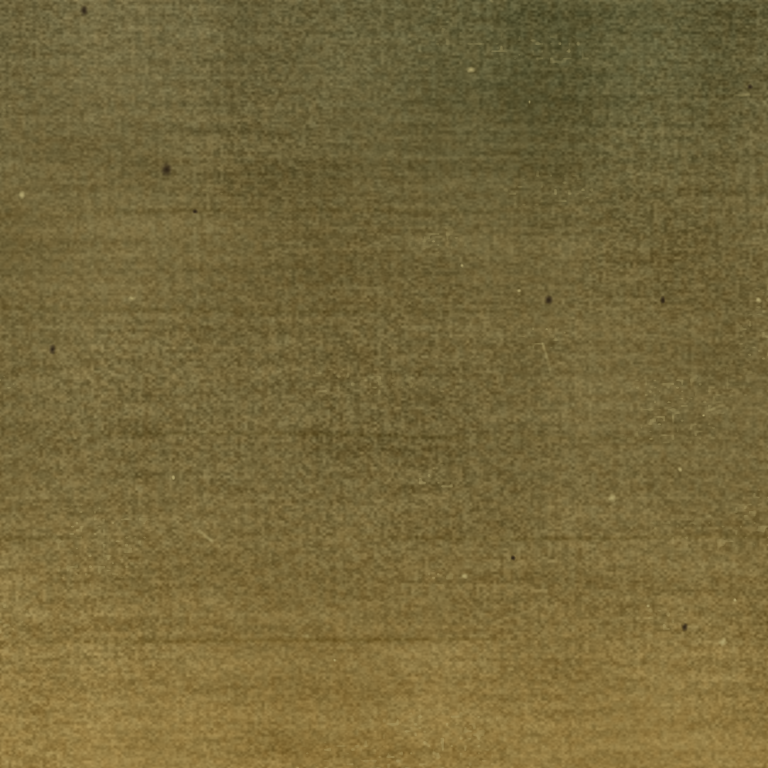
Reproduce this texture procedurally as a Shadertoy shader.

```glsl
// Aged olive and ochre woven silk with fine grain, faint creases and small flecks.

const vec3 TOP_OLIVE = vec3(0.412, 0.374, 0.228);
const vec3 MID_OLIVE = vec3(0.440, 0.386, 0.222);
const vec3 LOW_OCHRE = vec3(0.562, 0.466, 0.246);
const vec3 STAIN_TINT = vec3(0.87, 0.92, 0.91);
const vec3 PALE_FLECK = vec3(0.74, 0.69, 0.47);
const vec3 DARK_FLECK = vec3(0.15, 0.11, 0.07);
const vec2 GRAIN_SCALE = vec2(225.0, 256.0);
const float THREAD_COUNT = 190.0;
const float GRAIN_CONTRAST = 0.150;
const float THREAD_CONTRAST = 0.070;
const float BAND_CONTRAST = 0.040;
const float CLOUD_CONTRAST = 0.070;
const int PALE_COUNT = 16;
const int DARK_COUNT = 9;
const int SCRATCH_COUNT = 6;
const int CREASE_COUNT = 5;

float hash(vec2 p) {
    return fract(sin(dot(p, vec2(127.1, 311.7))) * 43758.5453);
}

float noise(vec2 p) {
    vec2 cell = floor(p);
    vec2 f = fract(p);
    f = f * f * (3.0 - 2.0 * f);
    float low = mix(hash(cell), hash(cell + vec2(1.0, 0.0)), f.x);
    float high = mix(hash(cell + vec2(0.0, 1.0)), hash(cell + 1.0), f.x);
    return mix(low, high, f.y);
}

float clouds(vec2 p) {
    float sum = 0.0;
    float weight = 0.5;
    for (int i = 0; i < 4; i++) {
        sum += weight * noise(p);
        p = p * 2.03 + 17.3;
        weight *= 0.5;
    }
    return sum;
}

float segmentDistance(vec2 p, vec2 a, vec2 b) {
    vec2 ab = b - a;
    return length(p - a - ab * clamp(dot(p - a, ab) / dot(ab, ab), 0.0, 1.0));
}

// Vertical fade from olive to ochre, with a greenish stain near the top.
vec3 baseColour(vec2 uv) {
    float y = uv.y + 0.08 * (clouds(uv * 3.0) - 0.47) + 0.03 * (uv.x - 0.5);
    vec3 colour = mix(LOW_OCHRE, MID_OLIVE, smoothstep(-0.06, 0.48, y));
    colour = mix(colour, TOP_OLIVE, smoothstep(0.60, 1.0, y));
    vec2 fromStain = (uv - vec2(0.75, 0.96)) * vec2(3.2, 5.0);
    return colour * mix(vec3(1.0), STAIN_TINT, exp(-dot(fromStain, fromStain)));
}

// Brightness offset of threads, grain and broad wear.
float weave(vec2 uv) {
    float grain = noise(uv * GRAIN_SCALE) - 0.5;
    float fine = noise(uv * GRAIN_SCALE * 1.4 + 31.0) - 0.5;
    float threads = noise(uv * vec2(11.0, THREAD_COUNT)) - 0.5;
    float rows = noise(uv * vec2(3.0, 60.0) + 7.0) - 0.5;
    float bands = noise(uv * vec2(16.0, 2.0) + 53.0) - 0.5;
    float wear = clouds(uv * vec2(7.0, 9.0) + 71.0) - 0.47;
    float leftLight = 0.022 * (1.0 - smoothstep(0.0, 0.4, uv.x));
    float grainAmount = GRAIN_CONTRAST * (0.75 + 0.5 * noise(uv * 6.0 + 15.0));
    return grainAmount * (0.75 * grain + 0.45 * fine)
         + THREAD_CONTRAST * (0.7 * threads + 0.4 * rows)
         + BAND_CONTRAST * bands + CLOUD_CONTRAST * wear + leftLight;
}

// Coverage of one small uneven fleck.
float fleck(vec2 uv, float id, float size) {
    vec2 centre = vec2(hash(vec2(id, 1.7)), hash(vec2(id, 5.3)));
    vec2 stretch = 0.75 + 0.6 * vec2(hash(vec2(id, 8.1)), hash(vec2(id, 9.4)));
    float radius = size * (0.6 + 0.7 * hash(vec2(id, 3.9)));
    float d = length((uv - centre) * stretch) + 0.0015 * (noise(uv * 300.0) - 0.5);
    return 1.0 - smoothstep(0.0, radius * 1.5, d);
}

void mainImage(out vec4 fragColor, in vec2 fragCoord) {
    vec2 uv = fragCoord / iResolution.xy;
    vec3 colour = baseColour(uv);
    colour += weave(uv) * vec3(1.0, 0.97, 0.82);
    colour += 0.022 * (noise(uv * 110.0 + 90.0) - 0.5) * vec3(0.6, -0.3, -0.8);

    // Long soft horizontal creases that fade in and out
    for (int i = 0; i < CREASE_COUNT; i++) {
        float id = float(i);
        float height = 0.15 + 0.14 * id + 0.03 * hash(vec2(id, 21.0));
        float d = uv.y - height - 0.012 * (noise(vec2(uv.x * 3.0, id * 9.0)) - 0.5);
        float fade = smoothstep(0.05, 0.9, noise(vec2(uv.x * 4.0, id * 13.0 + 4.0)));
        float depth = mix(0.050, 0.020, id / float(CREASE_COUNT));
        colour -= depth * fade * exp(-d * d / 0.000009);
    }

    // Worn pale specks gathered in a few loose patches
    float patchMask = smoothstep(0.72, 0.90, noise(uv * vec2(7.0, 16.0) + 40.0));
    float worn = smoothstep(0.70, 0.95, noise(uv * vec2(170.0, 210.0) + 12.0));
    colour = mix(colour, PALE_FLECK, 0.35 * patchMask * worn);

    // Short faint scratches
    for (int i = 0; i < SCRATCH_COUNT; i++) {
        float id = float(i) + 60.0;
        vec2 start = vec2(hash(vec2(id, 2.0)), hash(vec2(id, 4.0)));
        float angle = 3.14159 * hash(vec2(id, 6.0));
        vec2 end = start + (0.015 + 0.025 * hash(vec2(id, 8.0))) * vec2(cos(angle), sin(angle));
        float line = 1.0 - smoothstep(0.0, 0.0034, segmentDistance(uv, start, end));
        colour = mix(colour, PALE_FLECK, 0.5 * line * noise(uv * 150.0));
    }

    // Scattered pale and dark flecks
    for (int i = 0; i < PALE_COUNT; i++)
        colour = mix(colour, PALE_FLECK, 0.8 * fleck(uv, float(i) + 3.0, 0.0034));
    for (int i = 0; i < DARK_COUNT; i++)
        colour = mix(colour, DARK_FLECK, 0.85 * fleck(uv, float(i) + 130.0, 0.0050));

    fragColor = vec4(clamp(colour, 0.0, 1.0), 1.0);
}
```
